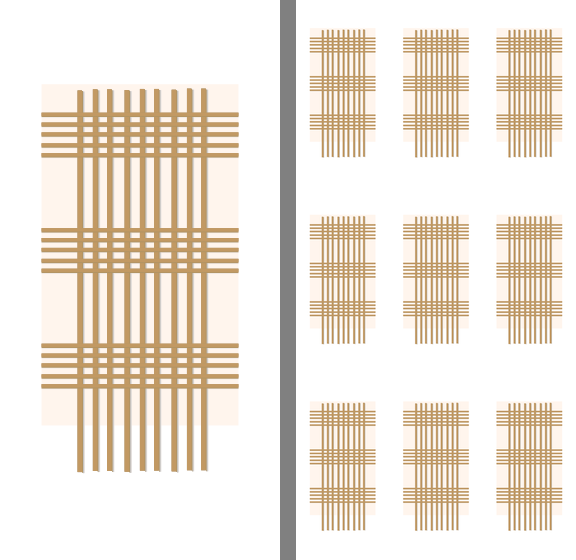
Left: one tile. Right: repeated 3 by 3.
A Shadertoy shader for this pattern:

```glsl
// Lengths are fractions of the canvas width; the canvas spans 1 x 2.
const vec2 CANVAS = vec2(1.0, 2.0);

const vec3 WHITE = vec3(1.0);
const vec3 CREAM = vec3(1.0, 0.96, 0.93);
const vec3 WOOD = vec3(0.76, 0.60, 0.39);
const vec3 WOOD_EDGE = vec3(0.70, 0.58, 0.39);
const vec3 SHADOW = vec3(0.78, 0.77, 0.76);
const vec3 SOFT_SHADOW = vec3(0.91, 0.89, 0.88);

const vec2 PANEL_MIN = vec2(0.1484, 0.4805);
const vec2 PANEL_MAX = vec2(0.8516, 1.6992);

const int SLAT_GROUPS = 3;
const int SLATS_PER_GROUP = 3;
const vec2 SLAT_START = vec2(0.277, 1.677);   // top left of the first slat
const vec2 SLAT_GROUP_STEP = vec2(0.168, 0.0013);
const float SLAT_STEP = 0.0547;
const float SLAT_NUDGE = 0.0039;              // last slat of a group sits closer
const float SLAT_LIFT = 0.004;                // first slat of a group sits lower
const float SLAT_LENGTH = 1.363;
const float SLAT_FACE = 0.0156;
const float SLAT_EDGE = 0.0039;
const float SLAT_SHADOW = 0.004;
const float SLAT_SOFT_SHADOW = 0.0025;

const int RAIL_GROUPS = 3;
const int RAILS_PER_GROUP = 5;
const float RAIL_START = 1.5977;              // top of the first rail
const float RAIL_GROUP_STEP = 0.4125;
const float RAIL_STEP = 0.0352;
const float RAIL_GAP = 0.0039;                // extra space after the third rail
const float RAIL_FACE = 0.0117;
const float RAIL_EDGE = 0.0039;
const float RAIL_SHADOW = 0.002;

// Exact share of a pixel footprint covered by an axis-aligned box
float boxCover(vec2 p, vec2 lo, vec2 hi, vec2 pixel) {
    vec2 span = min(p + 0.5 * pixel, hi) - max(p - 0.5 * pixel, lo);
    vec2 cover = clamp(span / pixel, 0.0, 1.0);
    return cover.x * cover.y;
}

// Upright slats: x = face, y = bevelled body, z = shadow, w = soft shadow
vec4 slatMasks(vec2 p, vec2 pixel) {
    vec4 masks = vec4(0.0);
    for (int g = 0; g < SLAT_GROUPS; g++) {
        for (int k = 0; k < SLATS_PER_GROUP; k++) {
            float i = float(k);
            vec2 top = SLAT_START + float(g) * SLAT_GROUP_STEP;
            top += vec2(i * SLAT_STEP - SLAT_NUDGE * step(2.0, i), SLAT_LIFT * step(1.0, i));
            vec2 lo = top - vec2(0.0, SLAT_LENGTH);
            vec2 faceEnd = top + vec2(SLAT_FACE, 0.0);
            vec2 bodyEnd = faceEnd + vec2(SLAT_EDGE, 0.0);
            vec2 shadowEnd = bodyEnd + vec2(SLAT_SHADOW, 0.0);
            vec2 softEnd = shadowEnd + vec2(SLAT_SOFT_SHADOW, 0.0);

            // The side slants down to the right, and its shadow starts lower
            float slant = clamp(p.x - faceEnd.x, 0.0, SLAT_EDGE);
            vec2 q = p + vec2(0.0, slant);
            masks = max(masks, vec4(
                boxCover(p, lo, faceEnd, pixel),
                boxCover(q, lo, bodyEnd, pixel),
                boxCover(q, lo, shadowEnd, pixel),
                boxCover(q, lo, softEnd, pixel)));
        }
    }
    return masks;
}

// Level rails: x = face, y = body with lower edge, z = soft shadow
vec3 railMasks(vec2 p, vec2 pixel) {
    vec3 masks = vec3(0.0);
    for (int g = 0; g < RAIL_GROUPS; g++) {
        for (int k = 0; k < RAILS_PER_GROUP; k++) {
            float i = float(k);
            float top = RAIL_START - float(g) * RAIL_GROUP_STEP;
            top -= i * RAIL_STEP + RAIL_GAP * step(3.0, i);
            float faceBottom = top - RAIL_FACE;
            float bodyBottom = faceBottom - RAIL_EDGE;
            vec2 hi = vec2(PANEL_MAX.x, top);
            masks = max(masks, vec3(
                boxCover(p, vec2(PANEL_MIN.x, faceBottom), hi, pixel),
                boxCover(p, vec2(PANEL_MIN.x, bodyBottom), hi, pixel),
                boxCover(p, vec2(PANEL_MIN.x, bodyBottom - RAIL_SHADOW), hi, pixel)));
        }
    }
    return masks;
}

void mainImage(out vec4 fragColor, in vec2 fragCoord) {
    vec2 pixel = CANVAS / iResolution.xy;
    vec2 p = fragCoord * pixel;
    vec4 slat = slatMasks(p, pixel);
    vec3 rail = railMasks(p, pixel);

    // Ground and cast shadows
    vec3 color = mix(WHITE, CREAM, boxCover(p, PANEL_MIN, PANEL_MAX, pixel));
    color = mix(color, SOFT_SHADOW, max(slat.w, rail.z));
    color = mix(color, SHADOW, slat.z);

    // Slats, then the rails across them
    color = mix(color, WOOD_EDGE, slat.y);
    color = mix(color, WOOD, slat.x);
    color = mix(color, WOOD_EDGE, rail.y);
    color = mix(color, WOOD, rail.x);
    fragColor = vec4(color, 1.0);
}
```
